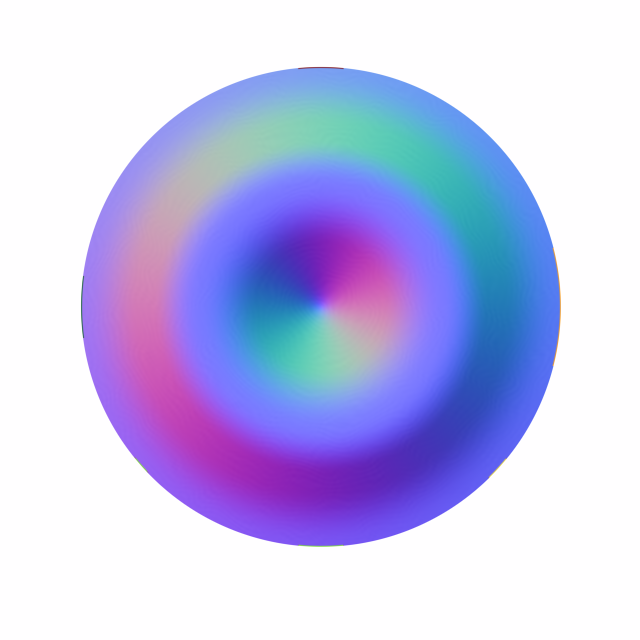
Reproduce this texture map procedurally as a WebGL 1 fragment shader.

```glsl
precision highp float;
// Normal-map disc: a rounded ring around a conical dimple, on white.
// A signed radial slope tilts the surface; its direction gives red and green,
// its steepness lowers blue. Layered sines add faint embossed ripples.

uniform vec2 u_resolution;

const vec2 CENTER = vec2(0.5015, 0.5205);
const float DISC_RADIUS = 0.3748;
const float RIDGE_RADIUS = 0.195;
const float INNER_TILT = 0.345;
const float OUTER_TILT = 0.345;
const float TIP_SOFTNESS = 0.012;
const float EDGE_FLATTENING = 0.58;
const float BLUE_FALLOFF = 2.4;
const float RIPPLE_STRENGTH = 0.009;
const float FRINGE_WIDTH = 0.0022;

const vec3 BACKGROUND = vec3(1.0, 0.997, 1.0);
const vec3 DARK_RED = vec3(0.50, 0.06, 0.08);
const vec3 LIME = vec3(0.50, 0.88, 0.22);
const vec3 DARK_GREEN = vec3(0.05, 0.36, 0.16);
const vec3 ORANGE = vec3(0.98, 0.62, 0.12);
const vec3 YELLOW = vec3(0.92, 0.86, 0.25);

// Signed tilt: negative inside the ridge, positive outside it.
float radialTilt(float r) {
  float tip = 1.0 - exp(-r / TIP_SOFTNESS);
  float inner = tip * (1.0 - smoothstep(0.095, RIDGE_RADIUS + 0.003, r));
  float outer = smoothstep(RIDGE_RADIUS - 0.007, 0.262, r);
  outer *= 1.0 - EDGE_FLATTENING * smoothstep(0.285, DISC_RADIUS, r);
  return OUTER_TILT * outer - INNER_TILT * inner;
}

// Fine curved contours, broken into patches by a slower wave.
float ripples(vec2 p, float r) {
  vec2 warp = vec2(sin(p.y * 83.0 + 2.0 * sin(p.x * 47.0)),
                   sin(p.x * 79.0 + 2.0 * sin(p.y * 53.0)));
  float contours = sin(r * 610.0 + 3.2 * warp.x + 2.4 * warp.y);
  float weave = sin(p.x * 390.0 + 3.0 * warp.y) * sin(p.y * 410.0 + 3.0 * warp.x);
  float patches = 0.55 + 0.45 * sin(p.x * 61.0 + warp.y) * sin(p.y * 57.0 + warp.x);
  return patches * (0.55 * contours + 0.45 * weave);
}

// Coverage of a short arc around one direction on the rim.
float arc(vec2 dir, float angle, float halfWidth) {
  float facing = dot(dir, vec2(cos(angle), sin(angle)));
  float limit = cos(halfWidth);
  return smoothstep(limit - 0.0004, limit + 0.0004, facing);
}

void main() {
  float side = min(u_resolution.x, u_resolution.y);
  float pixel = 1.0 / side;
  vec2 p = (gl_FragCoord.xy - 0.5 * u_resolution) / side + 0.5 - CENTER;
  float r = length(p);
  vec2 dir = p / max(r, 0.00001);

  // Surface slope encoded as colour
  float tilt = radialTilt(r);
  vec2 slope = vec2(-dir.x, dir.y) * tilt;
  float ripple = ripples(p, r) * RIPPLE_STRENGTH;
  vec3 surface = vec3(0.48 + slope.x, 0.475 + slope.y,
                      1.0 - BLUE_FALLOFF * tilt * tilt);
  surface += ripple * vec3(1.0, 1.0, 0.6);

  // Stray coloured slivers along the rim
  vec4 fringe = vec4(DARK_RED, arc(dir, 1.571, 0.095));
  fringe = mix(fringe, vec4(LIME, 1.0), arc(dir, -1.571, 0.095));
  fringe = mix(fringe, vec4(DARK_GREEN, 1.0), arc(dir, 3.142, 0.13));
  fringe = mix(fringe, vec4(ORANGE, 1.0), arc(dir, 0.0, 0.25));
  fringe = mix(fringe, vec4(YELLOW, 1.0), arc(dir, -0.74, 0.055));
  fringe = mix(fringe, vec4(LIME, 1.0), arc(dir, -2.42, 0.04));
  float rim = smoothstep(-pixel, pixel, r - DISC_RADIUS + FRINGE_WIDTH * 0.6);
  surface = mix(surface, fringe.rgb, rim * fringe.a);

  // Disc over the background
  float disc = 1.0 - smoothstep(-0.7 * pixel, 0.7 * pixel, r - DISC_RADIUS);
  gl_FragColor = vec4(mix(BACKGROUND, surface, disc), 1.0);
}
```
